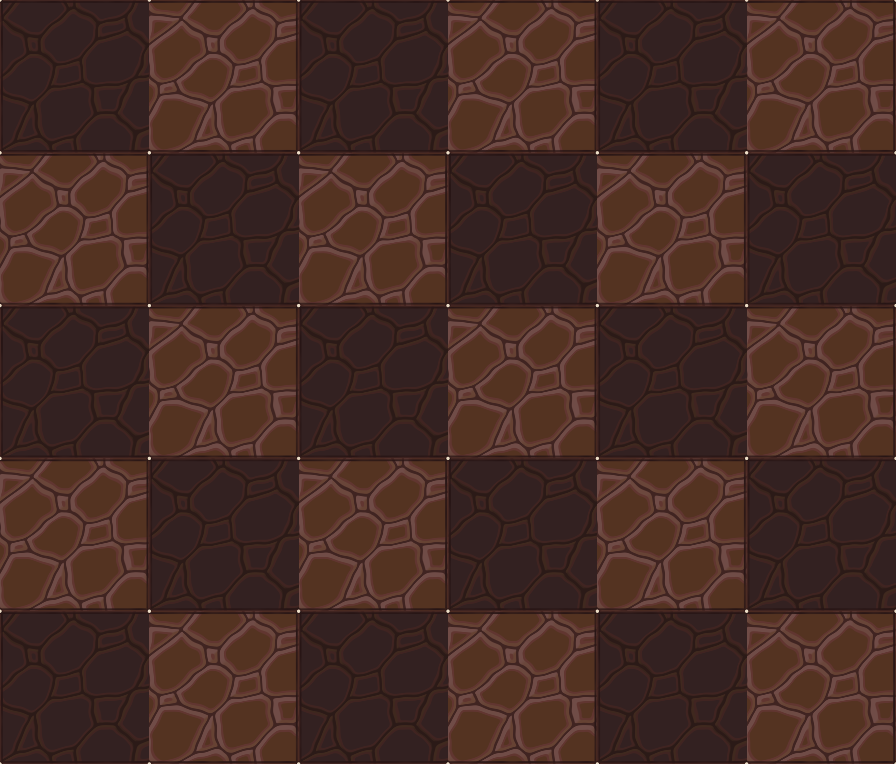
Reproduce this pattern procedurally as a Shadertoy shader.

```glsl
// Checkerboard of embossed cobblestone tiles in dark and warm brown.
// Stones are a jittered, weighted Voronoi diagram; each bevel is shaded by its
// border normal. Double seam lines and pale pins mark the tile joints.

const vec2  TILES       = vec2(6.0, 5.0);   // repeats across and down
const vec2  STONES      = vec2(3.7, 4.2);   // stone cells per tile
const float TILT        = 0.24;             // rise of the courses to the right
const float JITTER      = 0.56;             // scatter of stone centres
const float BIG_WEIGHT  = 0.42;             // extra reach of every second stone
const float ROUNDING    = 0.07;             // softness of stone corners
const float WOBBLE      = 0.09;             // unevenness of stone edges
const float DARK_SHIFT  = 0.20;             // sideways offset of dark tiles
const float RIM_WIDTH   = 0.014;
const float SEAM_OFFSET = 0.013;
const float SEAM_WIDTH  = 0.006;
const float PIN_RADIUS  = 0.011;
const vec2  LIGHT_DIR   = vec2(-0.6, 0.8);

const vec3 DARK_FACE   = vec3(0.20, 0.13, 0.13);
const vec3 DARK_RIM    = vec3(0.25, 0.14, 0.13);
const vec3 DARK_SHADE  = vec3(0.19, 0.12, 0.10);
const vec3 DARK_LIT    = vec3(0.25, 0.16, 0.12);
const vec3 DARK_GROOVE = vec3(0.17, 0.10, 0.09);
const vec3 WARM_FACE   = vec3(0.33, 0.20, 0.13);
const vec3 WARM_RIM    = vec3(0.38, 0.21, 0.19);
const vec3 WARM_SHADE  = vec3(0.40, 0.26, 0.20);
const vec3 WARM_LIT    = vec3(0.44, 0.30, 0.28);
const vec3 WARM_GROOVE = vec3(0.25, 0.14, 0.13);
const vec3 SEAM_DARK   = vec3(0.15, 0.08, 0.08);
const vec3 SEAM_CORE   = vec3(0.28, 0.15, 0.13);
const vec3 PIN_COLOR   = vec3(0.93, 0.87, 0.78);

vec2 hash22(vec2 p) {
    vec3 a = fract(vec3(p.xyx) * vec3(0.1031, 0.1030, 0.0973));
    a += dot(a, a.yzx + 33.33);
    return fract((a.xx + a.yz) * a.zy);
}

vec2 noise2(vec2 p) {
    vec2 i = floor(p), f = fract(p);
    f = f * f * (3.0 - 2.0 * f);
    return mix(mix(hash22(i), hash22(i + vec2(1, 0)), f.x),
               mix(hash22(i + vec2(0, 1)), hash22(i + vec2(1, 1)), f.x), f.y);
}

// Stone centre in xy, reach in z.
vec3 stone(vec2 cell) {
    vec2 h = hash22(cell + 17.0);
    float big = 1.0 - mod(cell.x + cell.y, 2.0);
    return vec3(cell + 0.5 + JITTER * (h - 0.5), BIG_WEIGHT * big + 0.16 * h.x * h.y);
}

float power(vec2 p, vec3 s) {
    vec2 r = p - s.xy;
    return dot(r, r) - s.z;
}

// Outward normal in xy, rounded distance to the stone border in z.
vec3 stoneBorder(vec2 p) {
    vec2 base = floor(p);
    vec3 own = vec3(0.0);
    float best = 1e3;
    for (int j = -2; j <= 2; j++)
    for (int i = -2; i <= 2; i++) {
        vec3 s = stone(base + vec2(i, j));
        float d = power(p, s);
        if (d < best) { best = d; own = s; }
    }
    vec3 border = vec3(0.0, 0.0, 8.0);
    for (int j = -2; j <= 2; j++)
    for (int i = -2; i <= 2; i++) {
        vec3 s = stone(base + vec2(i, j));
        vec2 gap = s.xy - own.xy;
        float len = length(gap);
        if (len < 1e-3) continue;
        float d = (power(p, s) - best) / (2.0 * len);
        float h = clamp(0.5 + 0.5 * (d - border.z) / ROUNDING, 0.0, 1.0);
        border = mix(vec3(gap / len, d), border, h);
        border.z -= ROUNDING * h * (1.0 - h);
    }
    return border;
}

// Smooth mask for d below the edge.
float below(float d, float edge, float aa) {
    return 1.0 - smoothstep(edge - aa, edge + aa, d);
}

void mainImage(out vec4 fragColor, in vec2 fragCoord) {
    vec2 p = fragCoord / iResolution.xy * TILES;
    float aa = 0.55 * TILES.y / iResolution.y;
    vec2 tile = floor(p), local = p - tile;
    float warm = mod(tile.x + tile.y, 2.0);

    // Stone layout, the same in every tile of one kind
    vec2 q = (local + vec2((1.0 - warm) * DARK_SHIFT, 0.0)) * STONES;
    q.y -= TILT * q.x;
    q += WOBBLE * (noise2(q * 3.0 + 40.0) - 0.5);
    vec3 border = stoneBorder(q);
    float d = border.z / STONES.x;
    float lit = smoothstep(-0.5, 0.6, dot(border.xy, LIGHT_DIR));

    // Face, rim, bevel and groove
    float bevel = mix(0.017, 0.032, warm);
    float groove = mix(0.013, 0.003, lit);
    vec3 col = mix(DARK_FACE, WARM_FACE, warm);
    col = mix(col, mix(DARK_RIM, WARM_RIM, warm), below(d, bevel + RIM_WIDTH, aa));
    vec3 slope = mix(mix(DARK_SHADE, DARK_LIT, lit), mix(WARM_SHADE, WARM_LIT, lit), warm);
    col = mix(col, slope, below(d, bevel, aa));
    col = mix(col, mix(DARK_GROOVE, WARM_GROOVE, warm), below(d, groove, aa));

    // Seams: all rows, but only the left side of dark tiles
    vec2 corner = round(p), away = abs(p - corner);
    float darkRight = 1.0 - mod(corner.x + tile.y, 2.0);
    vec2 core = vec2(below(away.x, SEAM_OFFSET, aa) * darkRight, below(away.y, SEAM_OFFSET, aa));
    vec2 lines = vec2(below(abs(away.x - SEAM_OFFSET), SEAM_WIDTH, aa) * darkRight,
                      below(abs(away.y - SEAM_OFFSET), SEAM_WIDTH, aa));
    vec2 worn = 0.55 + 0.45 * noise2(local.yx * 14.0);
    col = mix(col, SEAM_CORE, 0.7 * max(core.x, core.y));
    col = mix(col, SEAM_DARK, max(lines.x * worn.x, lines.y * worn.y));

    // Pale pins at the tile corners
    col = mix(col, PIN_COLOR, below(length(away), PIN_RADIUS, aa));
    fragColor = vec4(col, 1.0);
}
```
